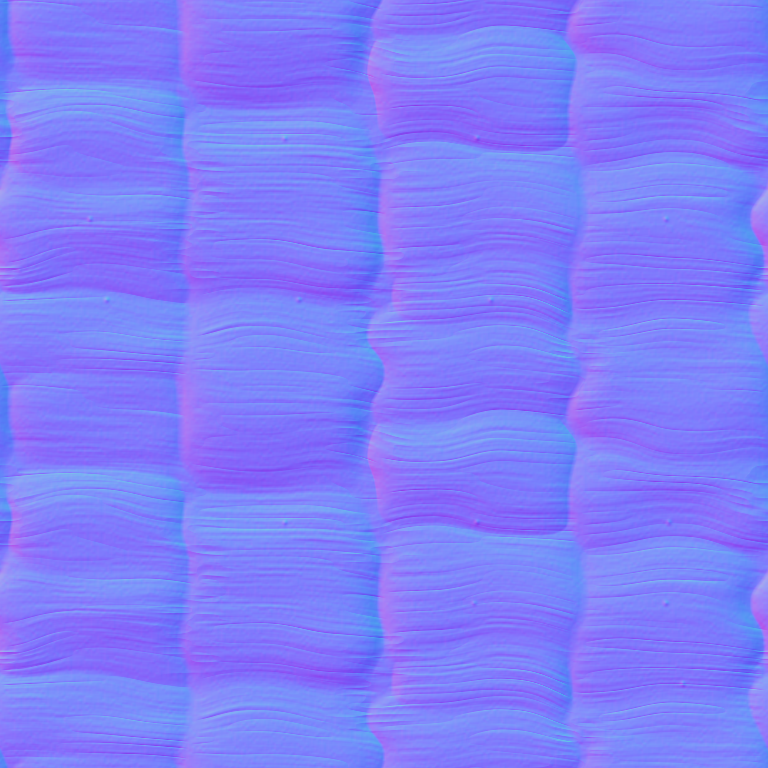
Reproduce this texture map procedurally as a WebGL 2 fragment shader.

```glsl
#version 300 es
precision highp float;

uniform vec2 u_resolution;
out vec4 fragColor;

const float COLUMNS = 4.0;          // vertical bands across
const float ROWS = 8.0;             // strokes down each band
const float ROW_REPEAT = 4.0;       // strokes before a band repeats
const float STROKE_HEIGHT = 0.0115; // relief of one stroke
const float FLOOR_HEIGHT = 0.0030;  // flat wall between strokes
const vec2 CREASE = vec2(0.0003, 0.0045); // sharpest and softest creases
const float BOW = 0.007;            // arch of strokes inside a band
const float TILT = 0.004;           // fall of strokes to the right
const vec2 WARP = vec2(0.024, 0.024); // waviness of seams and strokes
const float SWELL = 0.0055;         // broad uneven relief
const float BRISTLE = 0.00052;      // relief of fine lines
const float SCRATCH = 0.00050;      // relief of sparse crisp lines
const float GRAIN = 0.00019;        // relief of plaster grain
const float CRACK = 0.0010;         // relief of torn seams
const float PIMPLE = 0.0010;        // relief of small dots
const float PIMPLE_RADIUS = 0.0050;
const float SAMPLE_STEP = 0.0010;   // spacing of slope samples
const float SKEW = 0.10;            // share of vertical slope in red
const vec3 TINT = vec3(1.0, 0.99, 0.988);

float hash(vec2 p) {
  return fract(sin(dot(p, vec2(12.9898, 78.233))) * 43758.5453);
}

// Value noise that tiles over the unit square
float noise(vec2 uv, vec2 cells) {
  vec2 p = uv * cells;
  vec2 i = floor(p);
  vec2 f = p - i;
  f = f * f * f * (f * (f * 6.0 - 15.0) + 10.0);
  vec2 a = mod(i, cells);
  vec2 b = mod(i + 1.0, cells);
  return mix(mix(hash(a), hash(vec2(b.x, a.y)), f.x),
             mix(hash(vec2(a.x, b.y)), hash(b), f.x), f.y);
}

float smoothMax(float a, float b, float k) {
  float h = max(k - abs(a - b), 0.0) / k;
  return max(a, b) + h * h * k * 0.25;
}

// Sagging path of a stroke, across runs from -1 to 1
float bow(float across) {
  float x = clamp(across, -1.2, 1.2);
  return BOW * (1.0 - x * x) - TILT * x;
}

// Rounded strokes stacked in bands
float strokes(vec2 p) {
  vec2 grid = vec2(COLUMNS, ROWS);
  vec2 home = floor(p * grid);
  float relief = FLOOR_HEIGHT;
  for (int x = -1; x <= 1; x++) {
    for (int y = -2; y <= 2; y++) {
      vec2 cell = home + vec2(x, y);
      vec2 id = mod(cell, vec2(COLUMNS, ROW_REPEAT)) + 1.0;
      float vary = hash(mod(cell, grid) + 31.0) - 0.5;
      vec2 jitter = vec2(hash(id + 3.7), hash(id + 9.1)) - 0.5;
      float bandShift = hash(vec2(id.x, 17.0)) - 0.5;
      vec2 center = (cell + 0.5 + vec2(0.10, 0.80) * jitter) / grid;
      center.y += 0.07 * bandShift + 0.006 * vary;
      vec2 size = vec2(0.116 + 0.024 * hash(id + 5.3),
                       0.072 + 0.058 * hash(id + 13.9) + 0.006 * vary);
      vec2 d = (p - center) / size;
      d.y -= bow(d.x) / size.y;
      float side = d.x * d.x;
      side *= side * side * (d.x > 0.0 ? 0.80 : 0.50);
      float dome = 1.0 - side - d.y * d.y;
      float tall = STROKE_HEIGHT * size.y / 0.09 * (0.85 + 0.3 * hash(id + 21.3));
      float soft = mix(CREASE.x, CREASE.y, hash(id + 27.1));
      relief = smoothMax(relief, tall * dome, soft);
    }
  }
  return relief;
}

// Small dots shared by every tile
float pimples(vec2 p) {
  vec2 tile = vec2(COLUMNS, ROWS / ROW_REPEAT);
  vec2 local = fract(p * tile);
  float relief = 0.0;
  for (int i = 0; i < 3; i++) {
    float k = float(i);
    vec2 spot = vec2(0.46 + 0.10 * hash(vec2(k, 2.0)), 0.22 + 0.21 * k);
    float r = length((local - spot) / tile) / PIMPLE_RADIUS;
    float keep = step(0.25, hash(floor(p * tile) + k * 7.0));
    relief += keep * PIMPLE * exp(-2.5 * r * r);
  }
  return relief;
}

float height(vec2 uv) {
  vec2 t = uv * vec2(1.0, ROWS / ROW_REPEAT); // repeats with the strokes
  vec2 p = uv;
  p.x += WARP.x * (noise(t + 0.37, vec2(6.0, 10.0)) - 0.5);
  p.y += WARP.y * (noise(t, vec2(9.0, 6.0)) - 0.5);

  // Bristle lines follow the strokes and fade at the seams
  float across = 2.0 * fract(p.x * COLUMNS) - 1.0;
  vec2 q = vec2(p.x, 2.0 * (p.y - bow(across)));
  float lines = noise(q, vec2(9.0, 62.0)) + 0.7 * noise(q + 0.21, vec2(16.0, 118.0)) - 0.85;
  lines *= 0.5 + noise(t, vec2(7.0, 8.0));
  float scratch = 1.0 - abs(2.0 * noise(q + 0.47, vec2(6.0, 38.0)) - 1.0);
  scratch *= scratch * scratch * scratch;
  float inside = 1.0 - smoothstep(0.88, 1.0, abs(across));

  // Torn wrinkles gather near the seams
  float ridge = 1.0 - abs(2.0 * noise(vec2(p.x, 2.0 * p.y), vec2(26.0, 54.0)) - 1.0);
  float torn = smoothstep(0.25, 0.95, abs(across))
             * smoothstep(0.45, 0.85, noise(t + 0.13, vec2(8.0, 7.0)));

  float swell = noise(t + 0.83, vec2(7.0, 8.0));
  float grain = noise(uv, vec2(230.0)) + 0.8 * noise(p, vec2(100.0, 200.0));
  return strokes(p) + SWELL * swell + inside * (BRISTLE * lines - SCRATCH * scratch)
       + CRACK * torn * ridge + GRAIN * grain + pimples(uv);
}

void main() {
  vec2 uv = gl_FragCoord.xy / u_resolution;
  float here = height(uv);
  vec2 slope = vec2(height(uv + vec2(SAMPLE_STEP, 0.0)) - here,
                    height(uv + vec2(0.0, SAMPLE_STEP)) - here) / SAMPLE_STEP;
  vec3 normal = normalize(vec3(0.85 * slope.x + SKEW * slope.y, -slope.y, 1.0));
  fragColor = vec4((0.5 + 0.5 * normal) * TINT, 1.0);
}
```
